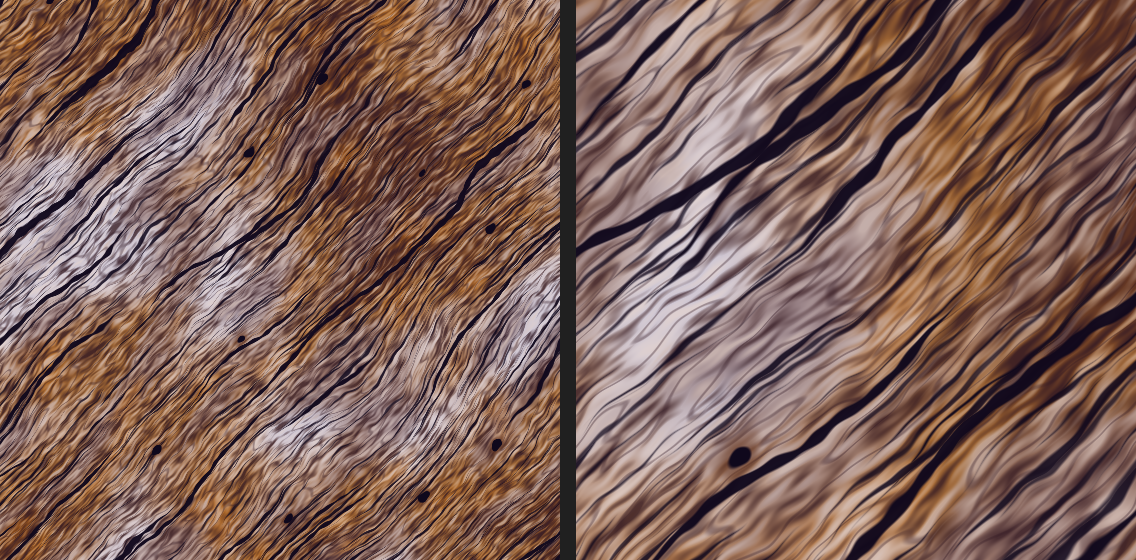
Left: the whole. Right: its middle third, enlarged.
Reproduce this texture procedurally as a Shadertoy shader.

```glsl
const vec3 CRACK = vec3(0.06, 0.03, 0.11);
const vec3 SHADOW = vec3(0.20, 0.10, 0.14);
const vec3 DARK_WOOD = vec3(0.40, 0.22, 0.14);
const vec3 BROWN_WOOD = vec3(0.61, 0.39, 0.20);
const vec3 TAN_WOOD = vec3(0.69, 0.53, 0.43);
const vec3 BLEACHED = vec3(0.81, 0.78, 0.83);
const vec3 MAUVE = vec3(0.50, 0.39, 0.40);
const vec3 AMBER = vec3(0.72, 0.40, 0.09);
const vec3 HIGHLIGHT = vec3(0.93, 0.85, 0.80);
const float GRAIN_ANGLE = 0.83;
const float EDGE = 0.0009;

float hash(vec2 p) {
    vec3 q = fract(p.xyx * vec3(0.1031, 0.1030, 0.0973));
    q += dot(q, q.yzx + 33.33);
    return fract((q.x + q.y) * q.z);
}

float cornerDot(vec2 cell, vec2 offset) {
    float angle = 6.2832 * hash(cell);
    return dot(vec2(cos(angle), sin(angle)), offset);
}

// Gradient noise, centred on zero
float noise(vec2 p) {
    vec2 i = floor(p), f = fract(p);
    vec2 s = f * f * f * (f * (f * 6.0 - 15.0) + 10.0);
    vec2 e = vec2(1.0, 0.0);
    float low = mix(cornerDot(i, f), cornerDot(i + e, f - e), s.x);
    float high = mix(cornerDot(i + e.yx, f - e.yx), cornerDot(i + 1.0, f - 1.0), s.x);
    return mix(low, high, s.y);
}

// Bends the straight grain at four scales
vec2 warpGrain(vec2 p) {
    float bend = 0.065 * noise(p * 2.6 + 4.7);
    bend += 0.014 * noise(p * vec2(6.0, 8.0) + 19.3);
    bend += 0.005 * noise(p * vec2(19.0, 24.0) + 41.1);
    bend += 0.0022 * noise(p * vec2(48.0, 60.0) + 73.9);
    return p + vec2(0.0, bend);
}

// Rows of tapering splits running along x
float cracks(vec2 p, float rows, float frequency, float halfWidth, float seed) {
    float y = p.y * rows;
    float ink = 0.0;
    for (int k = -1; k <= 1; k++) {
        float id = floor(y) + float(k);
        float shift = hash(vec2(id + 70.0, seed));
        float wander = 0.35 * noise(vec2(p.x * frequency * 2.0 + seed, id * 3.0 + 0.5));
        float centre = id + 0.5 + 0.8 * (shift - 0.5) + wander;
        float taper = noise(vec2(p.x * frequency + shift * 40.0, id * 5.0 + seed + 0.5));
        float ragged = 1.0 + 0.8 * noise(vec2(p.x * 55.0, y * 3.0 + seed));
        float width = halfWidth * ragged * smoothstep(-0.05, 0.38, taper);
        float dist = abs(y - centre) / rows;
        float line = 1.0 - smoothstep(width - EDGE, width + EDGE, dist);
        ink = max(ink, line * smoothstep(-0.04, 0.06, taper));
    }
    return ink;
}

float smallCracks(vec2 p) {
    float medium = cracks(p, 19.0, 3.6, 0.0035, 23.0);
    float fine = cracks(p, 42.0, 6.5, 0.0021, 57.0);
    float hair = cracks(p, 74.0, 11.0, 0.0014, 91.0);
    return max(medium, max(0.9 * fine, 0.75 * hair));
}

// Sparse oval holes: x is the hole, y its stained rim
vec2 knots(vec2 p, float density) {
    vec2 cell = floor(p * density);
    vec2 jitter = vec2(hash(cell + 11.0), hash(cell + 37.0));
    vec2 offset = p - (cell + 0.25 + 0.5 * jitter) / density;
    float present = step(hash(cell + 83.0), 0.6);
    float radius = mix(0.004, 0.009, hash(cell + 59.0));
    float wobble = 0.004 * noise(p * 75.0);
    float dist = length(offset * vec2(0.75, 1.1)) + wobble - radius;
    float hole = 1.0 - smoothstep(-EDGE, EDGE, dist);
    float rim = 1.0 - smoothstep(0.0, 0.009, dist);
    return present * vec2(hole, rim);
}

// Colour ramp from damp dark wood to sun-bleached wood
vec3 woodColour(float weather) {
    vec3 colour = mix(DARK_WOOD, BROWN_WOOD, smoothstep(-0.45, -0.12, weather));
    colour = mix(colour, TAN_WOOD, smoothstep(-0.12, 0.16, weather));
    return mix(colour, BLEACHED, smoothstep(0.08, 0.44, weather));
}

void mainImage(out vec4 fragColor, in vec2 fragCoord) {
    vec2 uv = fragCoord / iResolution.y;
    float c = cos(GRAIN_ANGLE), s = sin(GRAIN_ANGLE);
    vec2 p = vec2(c * uv.x + s * uv.y, c * uv.y - s * uv.x) + 3.0;
    vec2 grain = warpGrain(p);

    // Fibres and curling hairlines
    vec2 curl = grain + vec2(0.0, 0.0025 * noise(p * vec2(30.0, 50.0)));
    float fibre = 0.38 * noise(curl * vec2(6.0, 48.0));
    fibre += 0.70 * noise(curl * vec2(14.0, 118.0) + 7.0);
    fibre += 0.85 * noise(curl * vec2(36.0, 215.0) + 31.0);
    float contour = abs(noise(curl * vec2(13.0, 78.0) + 53.0));
    float hairline = 1.0 - smoothstep(0.01, 0.075, contour);

    // Weathered patches, mauve wash and amber stains
    float weather = noise(p * vec2(2.0, 3.1) + 8.4);
    weather += 0.55 * noise(p * vec2(4.2, 6.5) + 27.0) + 0.20 * fibre;
    weather += 0.22 * noise(grain * vec2(8.0, 24.0) + 15.0);
    vec3 colour = woodColour(weather);
    float wash = noise(grain * vec2(4.5, 17.0) + 88.0) + 0.35 * fibre;
    colour = mix(colour, MAUVE, 0.65 * smoothstep(-0.02, 0.32, wash));
    float stain = smoothstep(0.05, 0.45, noise(grain * vec2(8.0, 19.0) + 62.0) + 0.3 * fibre);
    colour = mix(colour, AMBER, 0.5 * stain * (1.0 - smoothstep(0.0, 0.3, weather)));

    // Fibre relief
    colour = mix(colour, SHADOW, clamp(-1.4 * fibre + 0.02, 0.0, 0.75));
    colour = mix(colour, HIGHLIGHT, clamp(0.95 * fibre, 0.0, 0.5));
    colour = mix(colour, SHADOW, 0.36 * hairline);

    // Splits with a lit lip, then knots
    float lip = smallCracks(grain + vec2(0.0, 0.0042));
    colour = mix(colour, HIGHLIGHT, 0.20 * lip);
    float split = max(smallCracks(grain), cracks(grain, 8.0, 2.4, 0.0068, 5.0));
    vec2 knot = knots(p, 4.6);
    colour = mix(colour, DARK_WOOD, 0.6 * knot.y);
    colour = mix(colour, CRACK, max(0.96 * split, knot.x));
    fragColor = vec4(colour, 1.0);
}
```
